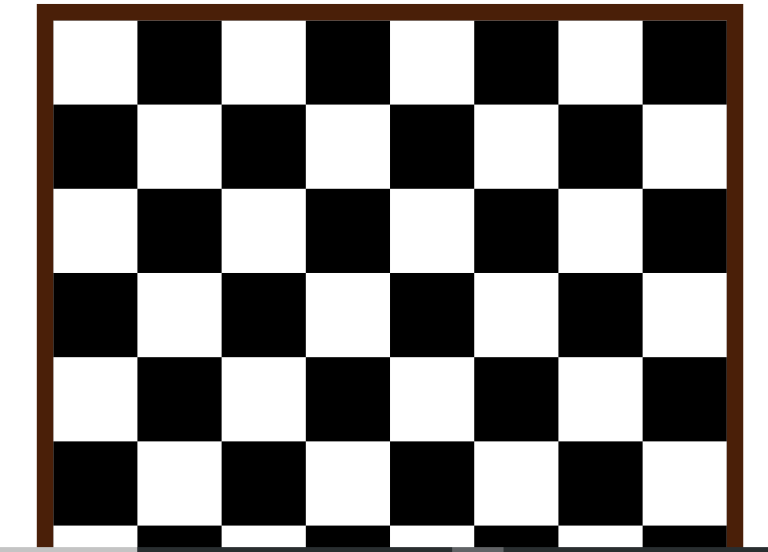
Write a Shadertoy shader that draws this pattern.

```glsl
// A black and white checkerboard, eight squares wide, in a thin brown frame that
// runs off the lower edge above a slim dark bar. Lengths are in board squares;
// squares come from a signed square wave, all else from smoothed intervals.

const float SQUARES_ACROSS = 8.0;
const float CANVAS_WIDTH = 9.121;               // canvas width in squares
const vec2 BOARD_CORNER = vec2(0.632, 0.242);   // from the top left
const float FRAME_WIDTH = 0.195;
const float BAR_HEIGHT = 0.058;

const vec3 WHITE = vec3(1.0);
const vec3 BLACK = vec3(0.0);
const vec3 BROWN = vec3(0.29, 0.12, 0.03);
const vec3 SLATE = vec3(0.16, 0.18, 0.19);
const vec3 SILVER = vec3(0.77);
const vec3 GREY = vec3(0.38, 0.39, 0.40);

// Smoothed coverage of the interval from low to high
float interval(float x, float low, float high, float pixel) {
    return clamp((x - low) / pixel + 0.5, 0.0, 1.0)
         * clamp((high - x) / pixel + 0.5, 0.0, 1.0);
}

// Smoothed coverage of an axis-aligned rectangle
float rectangle(vec2 p, vec2 low, vec2 high, float pixel) {
    return interval(p.x, low.x, high.x, pixel)
         * interval(p.y, low.y, high.y, pixel);
}

// Alternates between +1 and -1 on each unit, with soft steps
float squareWave(float x, float pixel) {
    float edgeDistance = 0.5 - abs(fract(x) - 0.5);
    float side = 1.0 - 2.0 * mod(floor(x), 2.0);
    return side * clamp(2.0 * edgeDistance / pixel, 0.0, 1.0);
}

// Squares, with white at the top left
vec3 checker(vec2 p, float pixel) {
    float wave = squareWave(p.x, pixel) * squareWave(p.y, pixel);
    return mix(BLACK, WHITE, 0.5 + 0.5 * wave);
}

// Bar along the bottom: a silver left end and one grey segment
vec3 barColor(float x, float pixel) {
    vec3 color = mix(SLATE, SILVER, interval(x, -1.0, 1.63, pixel));
    return mix(color, GREY, interval(x, 5.37, 5.98, pixel));
}

void mainImage(out vec4 fragColor, in vec2 fragCoord) {
    float pixel = CANVAS_WIDTH / iResolution.x;
    float canvasHeight = iResolution.y * pixel;
    vec2 canvas = fragCoord * pixel;
    vec2 board = vec2(canvas.x, canvasHeight - canvas.y) - BOARD_CORNER;

    // Frame and squares both continue past the lower edge
    vec2 boardEnd = vec2(SQUARES_ACROSS, canvasHeight + 1.0);
    float frame = rectangle(board, vec2(-FRAME_WIDTH), boardEnd + FRAME_WIDTH, pixel);
    float inside = rectangle(board, vec2(0.0), boardEnd, pixel);

    vec3 color = mix(WHITE, BROWN, frame);
    color = mix(color, checker(board, pixel), inside);

    float bar = interval(canvas.y, -1.0, BAR_HEIGHT, pixel);
    color = mix(color, barColor(canvas.x, pixel), bar);

    fragColor = vec4(color, 1.0);
}
```
